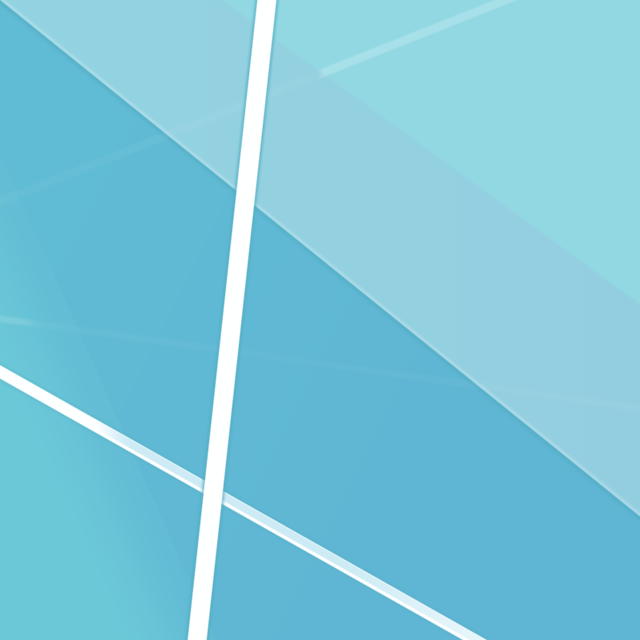
A WebGL 2 fragment shader for this background:

```glsl
#version 300 es
precision highp float;

uniform vec2 u_resolution;
out vec4 outColor;

// Signed distance to the line a-b, positive on its left side
float lineSide(vec2 p, vec2 a, vec2 b) {
    vec2 d = normalize(b - a);
    vec2 v = p - a;
    return d.x * v.y - d.y * v.x;
}

// Antialiased half plane
float fillSide(float dist, float soft) {
    return smoothstep(-soft, soft, dist);
}

// Antialiased strip around a line
float strip(float dist, float halfWidth, float soft) {
    return 1.0 - smoothstep(halfWidth - soft, halfWidth + soft, abs(dist));
}

// Soft fringe that fades out with distance
float fringe(float dist, float width) {
    return exp(-dist * dist / (width * width));
}

// Lower blue field with the turquoise wedge on the left
vec3 lowerField(vec2 p, float soft) {
    vec3 blue = mix(vec3(0.378, 0.732, 0.832), vec3(0.372, 0.712, 0.830),
                    smoothstep(0.2, 1.2, p.x + 0.5 * (1.0 - p.y)));
    vec3 turquoise = vec3(0.418, 0.783, 0.842);
    float wedge = lineSide(p, vec2(0.293, 0.10), vec2(0.0, 0.759));
    float depth = 0.22 + 0.78 * smoothstep(0.0, 0.13, wedge);
    return mix(blue, turquoise, fillSide(wedge, soft) * depth);
}

// Upper field: pale band, then a brighter corner
vec3 upperField(vec2 p, float soft) {
    vec3 band = mix(vec3(0.575, 0.828, 0.882), vec3(0.578, 0.808, 0.877), p.x);
    vec3 corner = vec3(0.572, 0.848, 0.890);
    float edge = lineSide(p, vec2(0.347, 1.0), vec2(1.0, 0.525));
    return mix(band, corner, fillSide(edge, soft * 2.0));
}

void main() {
    vec2 p = gl_FragCoord.xy / u_resolution;
    float soft = 1.0 / min(u_resolution.x, u_resolution.y);
    vec3 white = vec3(0.995, 1.0, 1.0);
    vec3 shade = vec3(0.31, 0.67, 0.75);

    // Two fields split by the main diagonal, with a dark and a light rim
    float diagonal = lineSide(p, vec2(0.0, 1.0), vec2(1.0, 0.193));
    vec3 lower = mix(lowerField(p, soft), shade, 0.5 * fringe(diagonal + 0.002, 0.004));
    vec3 upper = mix(upperField(p, soft), white, 0.22 * fringe(diagonal - 0.002, 0.003));
    float isUpper = fillSide(diagonal, soft);
    vec3 color = mix(lower, upper, isUpper);

    // Faint rays crossing the fields
    float ray = lineSide(p, vec2(0.0, 0.685), vec2(0.79, 1.0));
    float rayAlpha = mix(0.035, 0.20, smoothstep(0.495, 0.507, p.x));
    color = mix(color, white, rayAlpha * strip(ray, 0.0065, soft * 1.5));
    float lowRay = lineSide(p, vec2(0.0, 0.502), vec2(1.0, 0.362));
    float lowRayAlpha = mix(0.13, 0.03, smoothstep(0.03, 0.07, p.x));
    color = mix(color, white, lowRayAlpha * strip(lowRay, 0.005, soft * 2.0));

    // Slanted thin bar: solid at the left, glassy core to the right
    float thin = lineSide(p, vec2(0.0, 0.419), vec2(0.742, 0.0));
    float glass = smoothstep(0.14, 0.21, p.x) * (1.0 - 0.5 * smoothstep(0.5, 0.75, p.x));
    vec3 glassColor = mix(white, vec3(0.80, 0.92, 0.96), glass * strip(thin - 0.002, 0.006, soft));
    color = mix(color, shade, 0.3 * fringe(abs(thin) - 0.010, 0.003));
    color = mix(color, glassColor, strip(thin, 0.0092, soft));

    // Steep white bar with darker borders
    float bar = lineSide(p, vec2(0.308, 0.0), vec2(0.417, 1.0));
    color = mix(color, shade, 0.6 * fringe(abs(bar) - 0.0155, 0.0035));
    color = mix(color, white, strip(bar, 0.0148, soft));

    outColor = vec4(color, 1.0);
}
```
